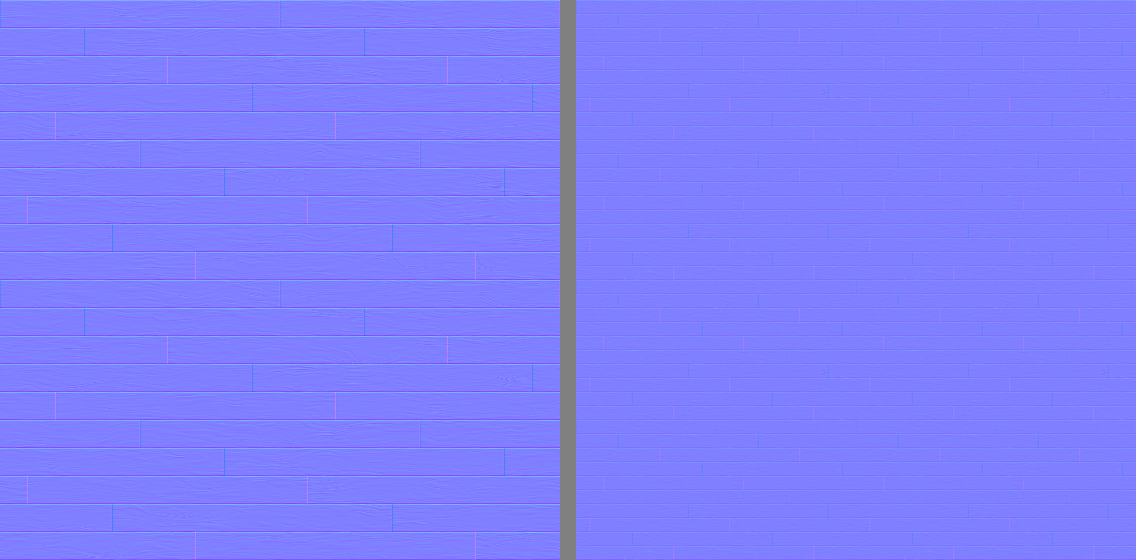
Left, the tile; right, the same tile 2 across and 2 down.
This texture map is drawn by a WebGL 2 fragment shader. Its source:

```glsl
#version 300 es
precision highp float;
// Tangent-space normal map of staggered wooden floor planks with fine grain.

uniform vec2 u_resolution;
out vec4 fragColor;

const float ROWS = 20.0;
const float COLUMNS = 2.0;
const float STAGGER = 0.3;          // joint shift per row, in plank lengths
const float BEVEL_WIDTH = 0.0016;
const float SEAM_SLOPE = 0.38;
const float JOINT_SLOPE = 0.5;
const float GRAIN_DEPTH = 0.0002;
const float SAMPLE_STEP = 0.0005;

float hash(vec2 p) {
    vec3 h = fract(p.xyx * 0.1031);
    h += dot(h, h.yzx + 33.33);
    return fract((h.x + h.y) * h.z);
}

float noise(vec2 p) {
    vec2 cell = floor(p);
    vec2 f = fract(p);
    f = f * f * (3.0 - 2.0 * f);
    float low = mix(hash(cell), hash(cell + vec2(1.0, 0.0)), f.x);
    float high = mix(hash(cell + vec2(0.0, 1.0)), hash(cell + 1.0), f.x);
    return mix(low, high, f.y);
}

// Sharp growth rings bent around a knot, plus fine fibres along the plank.
float grainHeight(vec2 p, vec2 size, vec2 seed) {
    vec2 knot = size * vec2(hash(seed + 3.1), hash(seed + 7.7));
    vec2 toKnot = (p - knot) / vec2(0.04, 0.011);
    float knotBend = 9.0 * hash(seed + 5.3) * exp(-dot(toKnot, toKnot));
    float warp = 5.0 * noise(p * vec2(12.0, 30.0) + seed)
               + 1.2 * noise(p * vec2(50.0, 100.0) + seed);
    float ringPhase = p.y * 260.0 + warp + knotBend;
    float rings = abs(2.0 * noise(vec2(p.x * 22.0, ringPhase) + seed) - 1.0);
    float fibres = noise(p * vec2(60.0, 540.0) + seed);
    float ringStrength = mix(0.3, 1.4, noise(p * vec2(12.0, 50.0) + seed + 50.0));
    return rings * ringStrength + 0.55 * fibres;
}

// Surface tilt, positive towards the right and the top.
vec2 grainSlope(vec2 p, vec2 size, vec2 seed) {
    vec2 dx = vec2(SAMPLE_STEP, 0.0);
    vec2 dy = dx.yx;
    vec2 rise = vec2(
        grainHeight(p + dx, size, seed) - grainHeight(p - dx, size, seed),
        grainHeight(p + dy, size, seed) - grainHeight(p - dy, size, seed));
    return -rise * GRAIN_DEPTH / (2.0 * SAMPLE_STEP);
}

// Coverage of the bevel at a distance from the plank edge.
float bevel(float edgeDistance, float width, float pixel) {
    return clamp((width - edgeDistance) / pixel + 0.5, 0.0, 1.0);
}

// Strength of the left and right bevels, which vary in a cycle of five rows.
vec2 jointBalance(float row) {
    float phase = mod(row, 5.0);
    if (phase < 0.5) return vec2(0.6, 0.35);
    return mod(phase, 2.0) > 0.5 ? vec2(1.0, 0.15) : vec2(0.15, 1.0);
}

void main() {
    vec2 uv = gl_FragCoord.xy / u_resolution;
    vec2 pixel = 1.0 / u_resolution;

    // Plank layout, with rows counted from the top
    vec2 size = 1.0 / vec2(COLUMNS, ROWS);
    float row = ROWS - 1.0 - floor(uv.y * ROWS);
    float along = uv.x * COLUMNS - STAGGER * row;
    vec2 local = vec2(fract(along), fract(uv.y * ROWS)) * size;
    vec2 plank = vec2(mod(floor(along), COLUMNS), row);
    vec2 seed = plank * vec2(37.0, 19.0) + 11.0;

    // Wood grain
    vec2 slope = grainSlope(local, size, seed);

    // Bevels around the plank
    vec2 balance = jointBalance(row);
    float left = bevel(local.x, BEVEL_WIDTH, pixel.x) * balance.x;
    float right = bevel(size.x - local.x, BEVEL_WIDTH, pixel.x) * balance.y;
    float bottom = bevel(local.y, BEVEL_WIDTH, pixel.y);
    float top = bevel(size.y - local.y, BEVEL_WIDTH, pixel.y);
    slope += vec2(right - left, 0.0) * JOINT_SLOPE;
    slope += vec2(0.0, top - bottom) * SEAM_SLOPE;

    // Encode the tilt around the flat normal
    vec2 encoded = clamp(0.5 + 0.5 * slope, 0.0, 1.0);
    fragColor = vec4(encoded, 1.0, 1.0);
}
```
